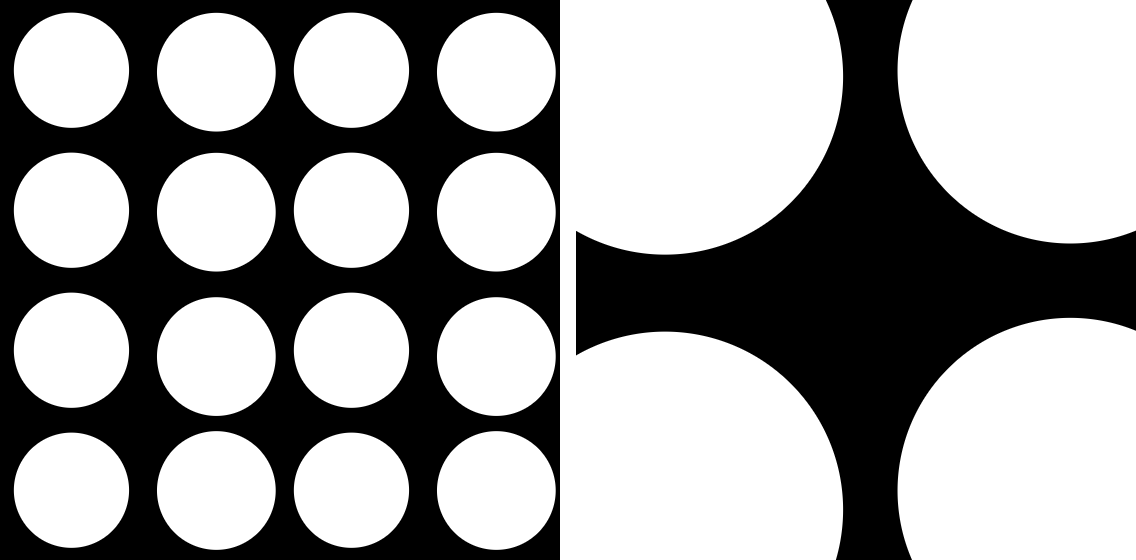
Left, the full canvas; right, a detail of the centre.
Give the GLSL for this pattern, as a WebGL 1 fragment shader.

```glsl
precision highp float;

uniform vec2 u_resolution;

const float REPEATS = 4.0;
const vec3 INK = vec3(0.0);
const vec3 PAPER = vec3(1.0);

// 1.0 when two whole-number indices agree, else 0.0
float isIndex(float index, float wanted) {
    return 1.0 - step(0.5, abs(index - wanted));
}

// Downward shift of the discs in odd columns, rows counted from the bottom
float oddColumnDrop(float row) {
    float drop = mix(0.0156, 0.0469, isIndex(row, 1.0));
    return mix(drop, 0.0036, isIndex(row, 0.0));
}

// Disc centre within its unit cell
vec2 discCentre(float odd, float row) {
    vec2 evenShift = vec2(0.0104, -0.0016);
    vec2 oddShift = vec2(0.0453, -oddColumnDrop(row));
    return 0.5 + mix(evenShift, oddShift, odd);
}

float discDistance(vec2 point, vec2 centre, float radius) {
    return length(point - centre) - radius;
}

// Coverage of a shape across an edge one pixel wide
float coverage(float distance, float pixel) {
    return clamp(0.5 - distance / pixel, 0.0, 1.0);
}

void main() {
    vec2 grid = gl_FragCoord.xy / u_resolution * REPEATS;
    vec2 cell = mod(floor(grid), REPEATS);
    float pixel = REPEATS / min(u_resolution.x, u_resolution.y);

    // Odd columns hold slightly larger discs
    float odd = mod(cell.x, 2.0);
    float radius = mix(0.4115, 0.424, odd);
    float disc = discDistance(fract(grid), discCentre(odd, cell.y), radius);

    gl_FragColor = vec4(mix(INK, PAPER, coverage(disc, pixel)), 1.0);
}
```
